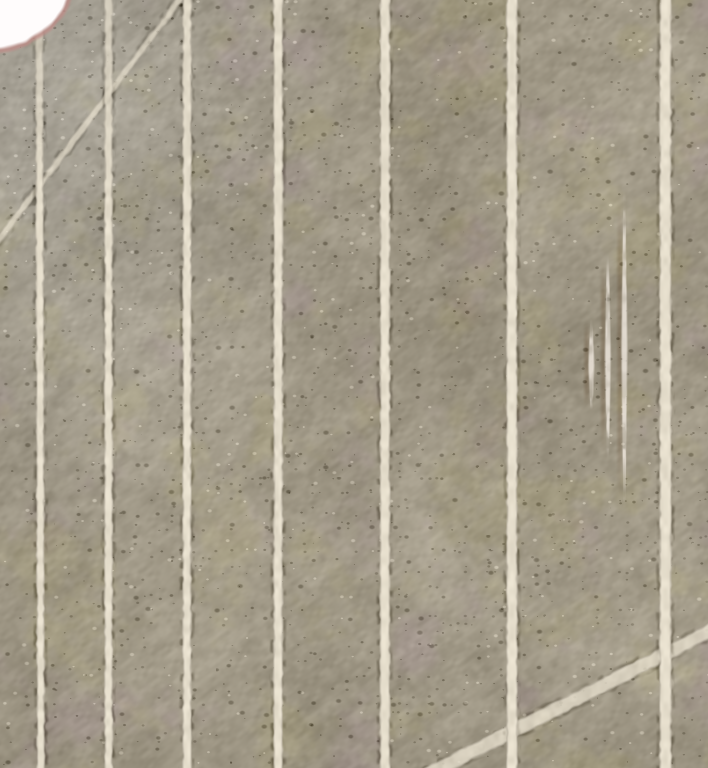
A WebGL 2 fragment shader for this texture:

```glsl
#version 300 es
precision highp float;
// Worn parking ground: seven upright painted lines whose spacing widens to the
// right by a projective formula, crossed by two slanted lines. Layered value
// noise makes the mottled ground, and hashed cells scatter grit over it.
uniform vec2 u_resolution;
out vec4 fragColor;

float hash(vec2 p) {
  return fract(sin(dot(p, vec2(127.1, 311.7))) * 43758.5453);
}

float noise(vec2 p) {
  vec2 i = floor(p), f = fract(p);
  f = f * f * (3.0 - 2.0 * f);
  return mix(mix(hash(i), hash(i + vec2(1, 0)), f.x),
             mix(hash(i + vec2(0, 1)), hash(i + vec2(1, 1)), f.x), f.y);
}

float fbm(vec2 p) {
  float sum = 0.0, amp = 0.5;
  for (int k = 0; k < 4; k++) {
    sum += amp * noise(p);
    p = mat2(1.6, 1.2, -1.2, 1.6) * p + 7.3;
    amp *= 0.5;
  }
  return sum;
}

// Distance to the endless line through a and b
float lineDistance(vec2 p, vec2 a, vec2 b) {
  vec2 d = normalize(b - a);
  return abs(dot(p - a, vec2(-d.y, d.x)));
}

// Soft grit: one randomly placed grain in some of the cells
float grit(vec2 p, float cells, float share) {
  vec2 q = p * cells, id = floor(q);
  vec2 centre = 0.3 + 0.4 * vec2(hash(id + 3.1), hash(id + 8.7));
  float radius = 0.12 + 0.17 * hash(id + 5.5);
  vec2 d = (fract(q) - centre) * vec2(0.85, 1.1);
  return step(hash(id), share) * (1.0 - smoothstep(radius * 0.3, radius, length(d)));
}

vec3 ground(vec2 p) {
  vec2 slanted = mat2(0.8, -0.6, 0.6, 0.8) * p;
  vec3 col = mix(vec3(0.625, 0.595, 0.525), vec3(0.66, 0.645, 0.61),
                 0.75 * smoothstep(0.65, -0.1, length((p - vec2(0.05, 0.95)) * vec2(1.3, 0.8))));
  col += 0.13 * (fbm(p * 7.0) - 0.47);
  col += 0.10 * (fbm(slanted * vec2(38.0, 62.0)) - 0.47);
  col += 0.055 * (noise(slanted * vec2(120.0, 190.0)) - 0.5);
  // Faint violet and olive stains
  col += vec3(0.01, -0.006, 0.025) * smoothstep(0.52, 0.75, fbm(p * 13.0 + 20.0));
  col += vec3(0.01, 0.01, -0.02) * smoothstep(0.5, 0.72, fbm(p * 17.0 + 50.0));
  // Dark grit gathers in patches, light grit is sparse
  float patches = smoothstep(0.35, 0.65, fbm(p * 9.0 + 4.0));
  col -= 0.16 * grit(p, 65.0, 0.06 + 0.14 * patches);
  col -= 0.12 * grit(p + 0.37, 105.0, 0.05 + 0.10 * patches);
  col += 0.13 * grit(p + 0.71, 80.0, 0.05);
  return col;
}

// Paint a stripe with a dark speckled rim, a dull border and a pale core
vec3 stripe(vec3 col, vec2 p, float d, float halfWidth, float strength) {
  float px = 1.0 / u_resolution.y;
  float wobble = 0.0022 * (noise(p * 130.0) - 0.5);
  float e = d + wobble - halfWidth;
  float rim = smoothstep(0.006, 0.001, e) * smoothstep(0.35, 0.85, noise(p * 110.0 + 9.0));
  col -= 0.17 * rim * strength;
  float cover = 1.0 - smoothstep(-0.0012 - px * 0.5, 0.0008 + px * 0.5, e);
  float core = smoothstep(0.0, -0.0035, e);
  vec3 paint = mix(vec3(0.77, 0.74, 0.68), vec3(0.90, 0.87, 0.80), core);
  paint += 0.07 * (noise(p * vec2(150.0, 100.0)) - 0.5);
  return mix(col, paint, cover * strength);
}

void main() {
  vec2 p = gl_FragCoord.xy / u_resolution.y;
  p.x *= 0.921875 * u_resolution.y / u_resolution.x;
  vec3 col = ground(p);

  // Slanted lines, the upper one thin and faded
  col = stripe(col, p, lineDistance(p, vec2(0.0, 0.69), vec2(0.234, 1.0)), 0.0042, 0.72);
  col = stripe(col, p, lineDistance(p, vec2(0.573, 0.0), vec2(0.922, 0.177)), 0.0092, 0.8);

  // Upright lines: index i stands at x = (a + b i) / (1 - c i)
  float i = clamp(round((p.x - 0.0521) / (0.0801 + 0.0642 * p.x)), 0.0, 6.0);
  float lineX = (0.0521 + 0.0801 * i) / (1.0 - 0.0642 * i);
  lineX += 0.002 * (0.5 - p.y) * step(i, 0.5);
  float fade = 1.0 - 0.35 * smoothstep(0.7, 1.0, p.y) * smoothstep(3.0, 0.0, i);
  col = stripe(col, p, abs(p.x - lineX), 0.0050 + 0.0032 * p.x, fade);

  // Three tapering scrapes with brown flanks and broken ends
  for (int k = 0; k < 3; k++) {
    float n = float(k);
    vec2 d = p - vec2(0.770 + 0.0215 * n, 0.525 + 0.010 * n);
    float along = abs(d.y) / (0.06 + 0.075 * n);
    float taper = max(1.0 - along, 0.0);
    float broken = mix(smoothstep(0.3, 0.7, noise(p * vec2(160.0, 90.0))), 1.0, taper);
    float width = 0.0022 + 0.0035 * taper;
    float flank = smoothstep(0.006, 0.0, abs(d.x + 0.006)) * smoothstep(0.0, 0.5, taper);
    col -= vec3(0.06, 0.08, 0.09) * flank;
    float scrape = smoothstep(width, width * 0.3, abs(d.x)) * smoothstep(0.0, 0.35, taper);
    col = mix(col, vec3(0.91, 0.88, 0.84), scrape * broken * 0.9);
  }

  // Bright rounded corner with a reddish rim
  float corner = length(p - vec2(-0.01, 1.045)) - 0.11 + 0.003 * (noise(p * 90.0) - 0.5);
  col = mix(col, vec3(0.74, 0.55, 0.53), 0.8 * smoothstep(0.006, 0.0, corner));
  col = mix(col, vec3(1.0, 0.99, 0.99), smoothstep(0.0, -0.006, corner));

  fragColor = vec4(clamp(col, 0.0, 1.0), 1.0);
}
```
